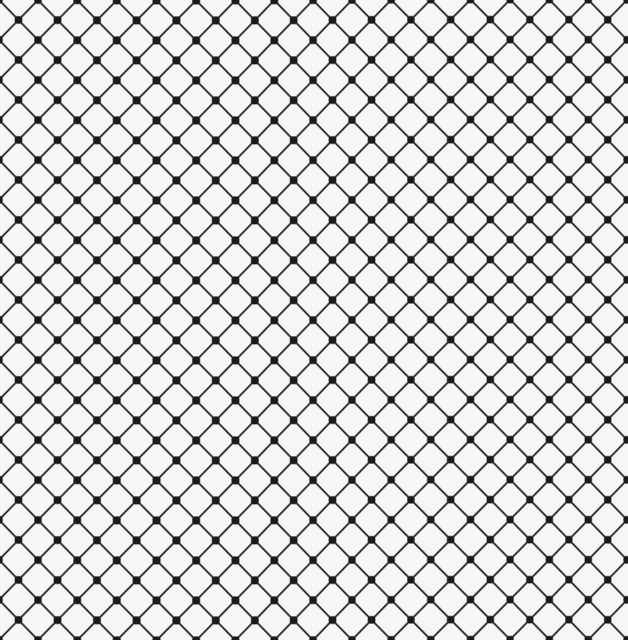
Reproduce this pattern procedurally as a WebGL 1 fragment shader.

```glsl
precision highp float;
// Wire lattice: thin diagonal lines cross on a light ground, with a small
// dark square on every crossing. Two line families and two node lattices are
// measured in cell units; whole-period waves give a slight drift that tiles.

uniform vec2 u_resolution;

#define REPEATS 16.0
#define LINE_WIDTH 0.044
#define NODE_HALF 0.096
#define NODE_ROUND 0.02
#define NODE_SWELL 0.004
#define SHIFT_X -0.018
#define DRIFT vec2(0.016, 0.010)
#define SOFT_EDGE 0.038
#define GROUND vec3(0.963)
#define INK vec3(0.105)

const float TAU = 6.2831853;

// Distance to the nearest integer, per axis.
vec2 toInteger(vec2 v) {
  return abs(fract(v + 0.5) - 0.5);
}

// Signed distance to a slightly rounded square.
float roundedSquare(vec2 q, float halfSize) {
  vec2 d = q - (halfSize - NODE_ROUND);
  return length(max(d, 0.0)) + min(max(d.x, d.y), 0.0) - NODE_ROUND;
}

// Ink coverage from a signed distance, smoothed over one edge width.
float coverage(float dist, float edge) {
  return clamp(0.5 - dist / edge, 0.0, 1.0);
}

void main() {
  vec2 uv = gl_FragCoord.xy / u_resolution;
  float edge = max(SOFT_EDGE, REPEATS / min(u_resolution.x, u_resolution.y));

  // Cell coordinates with a gentle periodic drift.
  float wave = sin(TAU * (uv.x - 0.05));
  vec2 p = uv * REPEATS;
  p.x -= SHIFT_X + DRIFT.x * sin(2.0 * TAU * (uv.x - 0.22));
  p.y += DRIFT.y * wave;

  // Diagonal lines in both directions.
  vec2 diagonals = toInteger(vec2(p.x + p.y, p.x - p.y)) * 0.70710678;
  float line = min(diagonals.x, diagonals.y) - 0.5 * LINE_WIDTH;

  // Squares at cell corners and cell centres.
  vec2 corner = toInteger(p);
  float nodeHalf = NODE_HALF + NODE_SWELL * wave;
  float node = min(roundedSquare(corner, nodeHalf),
                   roundedSquare(0.5 - corner, nodeHalf));

  float ink = max(coverage(line, edge), coverage(node, edge));
  gl_FragColor = vec4(mix(GROUND, INK, ink), 1.0);
}
```
